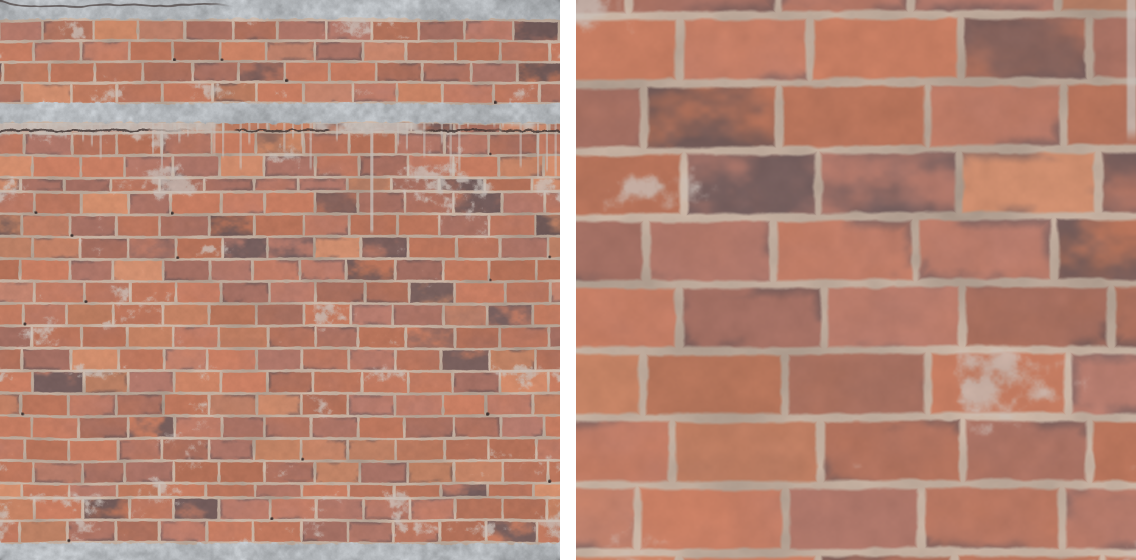
Left, the full canvas; right, a detail of the centre.
Reproduce this texture procedurally as a WebGL 2 fragment shader.

```glsl
#version 300 es
precision highp float;
// Weathered brick wall between concrete beams: stacked courses of jittered
// bricks, cut by mortar joints, then stained, splashed and streaked with
// wrapping value noise. The wall tiles from left to right.
uniform vec2 u_resolution;
out vec4 outColor;

#define BRICKS 12.0        // bricks across
#define COURSE 0.0401      // height of a main course
#define THIN 0.0254        // height of a split course
#define TOP_COURSE 0.0372  // height of the four courses above the beam
#define JOINT 0.0025       // half width of the mortar
#define JITTER 0.11        // shift of vertical joints, in bricks
#define DARK_SHARE 0.13    // share of burnt bricks
#define BEAM_TOP 0.185
#define BEAM_BASE 0.219
#define LONG_DRIP vec2(0.664, 0.42)

const vec3 ORANGE = vec3(0.735, 0.465, 0.365);
const vec3 PINK = vec3(0.665, 0.455, 0.405);
const vec3 PALE = vec3(0.79, 0.545, 0.415);
const vec3 BURNT = vec3(0.42, 0.345, 0.345);
const vec3 MORTAR = vec3(0.755, 0.675, 0.615);
const vec3 CONCRETE = vec3(0.695, 0.71, 0.725);
const vec3 LIME = vec3(0.77, 0.735, 0.71);
const vec3 SHADOW = vec3(0.25, 0.20, 0.19);

float hash(vec2 p) {
  vec3 q = fract(p.xyx * 0.1031);
  q += dot(q, q.yzx + 33.33);
  return fract((q.x + q.y) * q.z);
}

// Value noise with whole-number frequency, wrapping over the canvas
float noise(vec2 p, vec2 freq) {
  p *= freq;
  vec2 i = floor(p), f = fract(p);
  f = f * f * (3.0 - 2.0 * f);
  vec2 a = mod(i, freq), b = mod(i + 1.0, freq);
  return mix(mix(hash(a), hash(vec2(b.x, a.y)), f.x),
             mix(hash(vec2(a.x, b.y)), hash(b), f.x), f.y);
}

float fbm(vec2 p, vec2 freq) {
  float sum = 0.0, gain = 0.53;
  for (int i = 0; i < 4; i++) {
    sum += gain * noise(p, freq);
    freq *= 2.0;
    gain *= 0.5;
  }
  return sum;
}

// Course at depth y below the top edge: index, upper edge, height
vec3 findCourse(float y) {
  if (y < BEAM_TOP) {
    float k = clamp(floor((y - 0.036) / TOP_COURSE), 0.0, 3.0);
    return vec3(k - 4.0, 0.036 + k * TOP_COURSE, TOP_COURSE);
  }
  float top = BEAM_BASE, height = 0.018;
  int row = 0;
  for (; row < 19; row++) {
    height = row == 0 ? 0.018 : (row == 3 || row == 17) ? THIN : COURSE;
    if (y < top + height) break;
    top += height;
  }
  return vec3(float(row), top, height);
}

float jointShift(float column, float row) {
  return JITTER * hash(vec2(mod(column, BRICKS) + 3.0, row + 47.0));
}

vec3 brickColor(vec2 id, vec2 p, float edge) {
  float stain = fbm(p + id * 0.137, vec2(24.0, 34.0));
  float tone = hash(id + 11.0), kind = hash(id + 71.0);
  vec3 c = mix(ORANGE, PINK, smoothstep(0.25, 0.9, tone * 0.75 + stain * 0.35));
  c = mix(c, PALE, smoothstep(0.72, 1.0, hash(id + 29.0)) * 0.8);
  float burn = smoothstep(1.0 - DARK_SHARE, 1.0 - DARK_SHARE * 0.6, kind);
  c = mix(c, BURNT, burn * smoothstep(0.22, 0.62, stain) * 0.9);
  // Scorched rims on some bricks
  float rim = smoothstep(0.010, 0.002, edge) * smoothstep(0.5, 0.72, stain);
  c = mix(c, BURNT, rim * 0.65 * step(0.45, tone));
  return c * (0.94 + 0.13 * hash(id + 5.0));
}

void main() {
  vec2 p = gl_FragCoord.xy / u_resolution;
  float aa = max(0.0014, 0.8 / u_resolution.y);
  float y = 1.0 - p.y;
  float fine = fbm(p, vec2(90.0)), broad = fbm(p, vec2(14.0, 18.0));

  // Courses and bricks
  float bent = y + (noise(p, vec2(7.0, 5.0)) - 0.5) * 0.004;
  vec3 course = findCourse(bent);
  float row = course.x;
  float phase = mod(row, 2.0) < 0.5 ? 0.66 : 0.39;
  phase += (hash(vec2(row + 9.0, 2.0)) - 0.5) * 0.12;
  if (row < 0.0) phase = vec4(0.9, 0.68, 0.02, 0.47)[int(row) + 4];
  float x = p.x * BRICKS - phase, column = floor(x);
  if (x - column < jointShift(column, row)) column -= 1.0;
  float left = x - column - jointShift(column, row);
  float right = column + 1.0 + jointShift(column + 1.0, row) - x;
  float down = bent - course.y;
  float edge = min(min(left, right) / BRICKS, min(down, course.z - down));
  edge += (fine - 0.5) * 0.003;
  vec2 id = vec2(mod(column, BRICKS), row + 8.0);
  vec3 mortar = MORTAR * (0.83 + 0.32 * broad);
  vec3 color = mix(mortar, brickColor(id, p, edge), smoothstep(JOINT - aa, JOINT + aa, edge));

  // Small holes at a few brick corners
  float hole = length(vec2(left / BRICKS, course.z - down) - 0.003);
  color = mix(color, SHADOW, smoothstep(0.006, 0.002, hole + fine * 0.003) * step(0.94, hash(id + 93.0)));

  // Lime splashes, thickest just below the beam
  float below = step(BEAM_BASE, y) * smoothstep(0.43, 0.23, y);
  color = mix(color, LIME, smoothstep(0.66, 0.78, broad * 0.75 + fine * 0.25 + below * 0.1) * 0.75);
  float crust = step(BEAM_BASE, y) * smoothstep(0.243, 0.231, y + (fine - 0.5) * 0.018);
  float cover = smoothstep(0.4, 0.55, broad + smoothstep(0.17, 0.13, p.x) * 0.25);
  color = mix(color, LIME, crust * cover * 0.9);

  // Drips of uneven length
  float lane = floor(p.x * 64.0), luck = hash(vec2(lane, 19.0));
  float across = abs(fract(p.x * 64.0) - 0.5) / 64.0;
  float drip = smoothstep(0.003, 0.001, across) * smoothstep(0.0, 0.01, 0.225 + 0.10 * pow(luck, 3.0) - y);
  float trail = smoothstep(0.004, 0.0015, abs(p.x - LONG_DRIP.x)) * smoothstep(0.0, 0.012, LONG_DRIP.y - y);
  color = mix(color, LIME, max(drip * 0.6, trail * 0.8) * step(BEAM_BASE, y));

  // Broken shadow under the crust
  float gap = smoothstep(0.003, 0.0008, abs(y - 0.233 + (fine - 0.5) * 0.008));
  color = mix(color, SHADOW, gap * smoothstep(0.48, 0.62, noise(p, vec2(18.0, 3.0))) * 0.8);

  // Concrete beams with ragged edges, blotches and a crack
  float ragged = y + (fine - 0.5) * 0.008 + (broad - 0.5) * 0.006;
  float beam = max(max(0.034 - ragged, ragged - 0.971), min(ragged - BEAM_TOP, BEAM_BASE - ragged));
  vec3 concrete = CONCRETE * (0.80 + 0.25 * broad + 0.15 * fine);
  float crack = smoothstep(0.003, 0.0005, abs(y - 0.009 - (broad - 0.5) * 0.016));
  concrete = mix(concrete, SHADOW, crack * smoothstep(0.42, 0.36, p.x) * 0.65);
  color = mix(color, concrete, smoothstep(-aa, aa, beam));

  color *= 0.95 + 0.10 * fine;
  outColor = vec4(color, 1.0);
}
```
